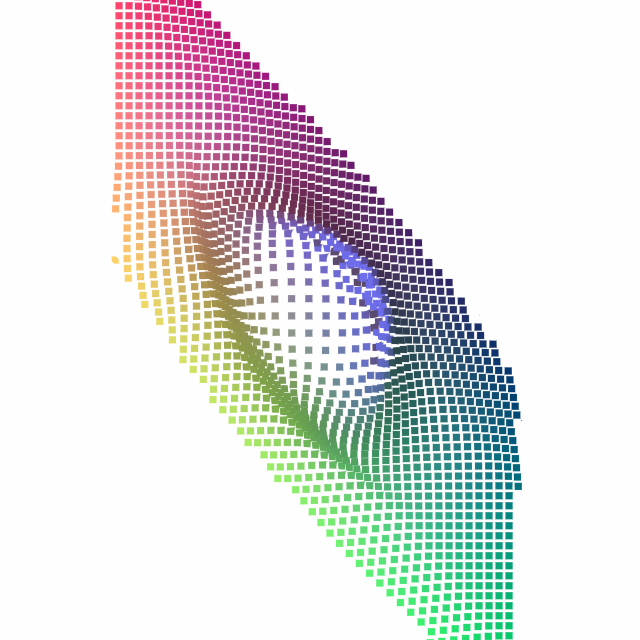
A Shadertoy shader for this background:

```glsl
// A slanted hexagon of small coloured squares on white, its grid pinched along two arcs around a sparse hollow.
#define CELLS 64.0
#define HALF_SIZE 0.0056
#define RIDGE_PINCH 1.5
#define CREASE_PINCH 1.4
#define HOLLOW_STRETCH 0.42
#define CREASE_JITTER 0.012
#define EDGE_SHIFT 2.0

const vec2 CENTER = vec2(0.495, 0.496);
const vec2 GRID_ORIGIN = vec2(0.186, 0.991);
const vec2 ACROSS = vec2(0.786, 0.618);      // normal of the slanted edges
const vec2 ARC_CENTER = vec2(0.458, 0.492);
const vec2 ARC_ALONG = vec2(0.51, -0.86);
const vec2 ARC_NORMAL = vec2(-0.86, -0.51);
const vec3 PAPER = vec3(0.995);

vec2 hash2(vec2 p) {
    vec3 q = fract(vec3(p.xyx) * vec3(0.1031, 0.1030, 0.0973));
    q += dot(q, q.yzx + 33.33);
    return fract((q.xx + q.yz) * q.zy);
}

// Position along and across the two arcs
vec2 arcFrame(vec2 p) {
    p -= ARC_CENTER;
    return vec2(dot(p, ARC_ALONG), dot(p, ARC_NORMAL));
}

float ridgeOffset(vec2 a) {
    float t = a.x / 0.32;
    return a.y - 0.078 * (1.0 - t * t);
}

float creaseOffset(vec2 a) {
    float t = a.x / 0.163;
    return a.y + 0.055 + 0.083 * (1.0 - t * t);
}

float window(float x, float width) {
    float t = x / width;
    return exp(-t * t * t * t);
}

// Radius in the tilted ellipse of the hollow, squared
float hollowRadius2(vec2 a) {
    vec2 e = (a - vec2(0.0, -0.026)) / vec2(0.19, 0.10);
    return dot(e, e);
}

// Canvas position to bent grid coordinates
vec2 warpGrid(vec2 p) {
    vec2 a = arcFrame(p);
    float r2 = hollowRadius2(a);
    float h = dot(p - CENTER, ACROSS);
    vec2 g = (p - GRID_ORIGIN) * CELLS;
    g -= (p - vec2(0.48, 0.505)) * CELLS * HOLLOW_STRETCH * exp(-r2 * r2);
    g += ARC_NORMAL * RIDGE_PINCH * tanh(ridgeOffset(a) / 0.011) * window(a.x, 0.25);
    g += ARC_NORMAL * CREASE_PINCH * tanh(creaseOffset(a) / 0.013) * window(a.x, 0.15);
    float bend = smoothstep(0.07, 0.21, h) + 0.7 * smoothstep(0.07, 0.21, -h);
    return g + ACROSS * EDGE_SHIFT * bend;
}

// Slanted edges bulge slightly; the sides are vertical
bool insideHexagon(vec2 p) {
    vec2 d = p - CENTER;
    float t = dot(d, vec2(0.618, -0.786)) / 0.42;
    float reach = 0.170 + 0.033 * max(0.0, 1.0 - t * t);
    return abs(dot(d, ACROSS)) < reach && abs(d.x) < 0.315;
}

vec3 squareColor(vec2 p, float chance) {
    vec2 a = arcFrame(p);
    float k = creaseOffset(a);
    float ring = sqrt(hollowRadius2(a)) - 1.1;

    // Red falls to the right, green grows toward the lower left
    vec3 col = vec3(1.0 - (p.x - 0.186) * 1.62, 0.25 + 1.38 * (1.186 - p.x - p.y), 0.40);
    vec2 pink = (p - vec2(0.31, 0.81)) / 0.15;
    vec2 teal = (p - vec2(0.70, 0.22)) / 0.17;
    col.b += 0.20 * exp(-dot(pink, pink)) + 0.14 * exp(-dot(teal, teal));
    col -= 0.13 * exp(-6.0 * ring * ring);
    col.b += 0.18 * exp(-2.0 * hollowRadius2(a));

    // Violet glow on the inner side of the crease
    float glow = smoothstep(-0.020, -0.006, k) * exp(-k * k / 0.006) * window(a.x, 0.16);
    col = mix(clamp(col, 0.0, 1.0), vec3(0.44, 0.44, 0.96), 0.95 * glow);
    float shade = step(0.55, chance) * smoothstep(0.006, 0.012, k) * smoothstep(0.034, 0.024, k);
    return mix(col, vec3(0.35, 0.27, 0.37), 0.9 * shade * window(a.x, 0.14));
}

void mainImage(out vec4 fragColor, in vec2 fragCoord) {
    float scale = min(iResolution.x, iResolution.y);
    vec2 p = (fragCoord - 0.5 * iResolution.xy) / scale + 0.5;
    float soft = 0.7 / scale;

    // Local inverse of the warp turns grid steps into canvas offsets
    float e = 0.001;
    vec2 g = warpGrid(p);
    mat2 toCanvas = inverse(mat2(warpGrid(p + vec2(e, 0.0)) - g, warpGrid(p + vec2(0.0, e)) - g) / e);
    vec2 cell = floor(g + 0.5);

    // Paint nearby squares, kept upright and of one size
    vec3 col = PAPER;
    for (int j = -2; j <= 2; j++) {
        for (int i = -2; i <= 2; i++) {
            vec2 id = cell + vec2(i, j);
            vec2 rnd = hash2(id + 200.0);
            vec2 mid = p + toCanvas * (id - g);
            if (!insideHexagon(mid)) continue;
            vec2 a = arcFrame(mid);
            float loose = window(creaseOffset(a) - 0.008, 0.022) * window(a.x, 0.13);
            vec2 d = abs(p - mid - (rnd - 0.5) * CREASE_JITTER * loose);
            float cover = 1.0 - smoothstep(-soft, soft, max(d.x, d.y) - HALF_SIZE);
            if (cover > 0.0) col = mix(col, squareColor(mid, rnd.x), cover);
        }
    }
    fragColor = vec4(col, 1.0);
}
```
